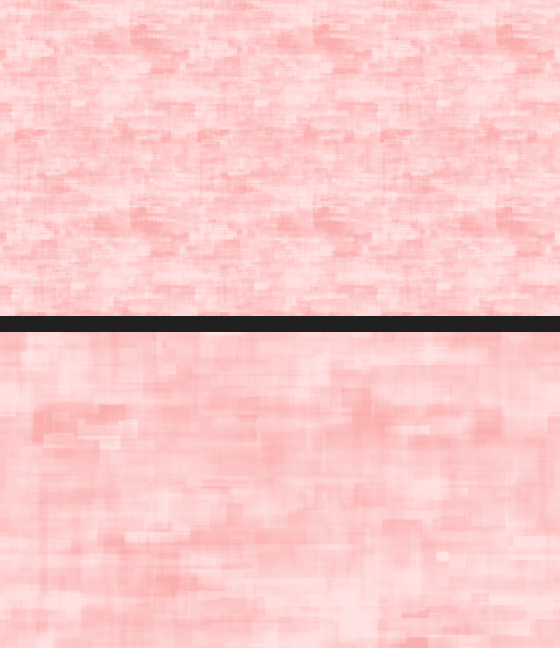
Top: the whole. Bottom: its middle third, enlarged.
This pattern is drawn by a Shadertoy shader. Its source:

```glsl
const float TILE_HEIGHT = 0.5787;   // side of the square tile, in canvas heights
const vec3 PALE = vec3(1.0, 0.87, 0.87);
const vec3 ROSE = vec3(0.985, 0.69, 0.69);

vec3 hash3(vec2 id, float seed) {
    vec3 p = fract(vec3(id.xyx + seed * 7.31) * vec3(0.1031, 0.1030, 0.0973));
    p += dot(p, p.yxz + 33.33);
    return fract((p.xxy + p.yzz) * p.zyx);
}

float cornerSlope(vec2 id, vec2 offset, vec2 period, float seed) {
    float angle = 6.2832 * hash3(mod(id, period), seed).x;
    return dot(vec2(cos(angle), sin(angle)), offset);
}

// Gradient noise that wraps over the given period
float gradientNoise(vec2 uv, vec2 period, float seed) {
    vec2 p = uv * period;
    vec2 id = floor(p);
    vec2 f = p - id;
    vec2 s = f * f * f * (f * (f * 6.0 - 15.0) + 10.0);
    vec2 e = vec2(1.0, 0.0);
    float low = mix(cornerSlope(id, f, period, seed),
                    cornerSlope(id + e.xy, f - e.xy, period, seed), s.x);
    float high = mix(cornerSlope(id + e.yx, f - e.yx, period, seed),
                     cornerSlope(id + e.xx, f - e.xx, period, seed), s.x);
    return mix(low, high, s.y);
}

// Coverage of a rectangle with feathered sides
float boxCoverage(vec2 offset, vec2 halfSize, vec2 feather) {
    vec2 c = 1.0 - smoothstep(-feather, feather, abs(offset) - halfSize);
    return c.x * c.y;
}

// Overlapping translucent rectangles scattered over a wrapping grid
float patches(vec2 uv, vec2 grid, float seed, float feather) {
    vec2 p = uv * grid;
    vec2 cell = floor(p);
    float sum = 0.0;
    for (int j = -1; j <= 1; j++) {
        for (int i = -1; i <= 1; i++) {
            vec2 id = cell + vec2(i, j);
            vec3 place = hash3(mod(id, grid), seed);
            vec3 shape = hash3(mod(id, grid), seed + 5.0);
            vec2 halfSize = mix(vec2(0.2), vec2(0.85), shape.xy);
            float cover = boxCoverage(p - id - place.xy, halfSize, feather * grid);
            sum += (place.z - 0.5) * cover;
        }
    }
    return sum;
}

// Larger strokes: centre and half size in tile units, paired with a strength
float accents(vec2 uv, float feather) {
    const vec4 strokes[8] = vec4[8](
        vec4(0.50, 0.25, 0.50, 0.040), vec4(0.81, 0.43, 0.20, 0.110),
        vec4(0.91, 0.75, 0.03, 0.035), vec4(0.62, 0.74, 0.14, 0.030),
        vec4(0.10, 0.95, 0.008, 0.10), vec4(0.23, 0.59, 0.008, 0.07),
        vec4(0.89, 0.39, 0.07, 0.014), vec4(0.828, 0.985, 0.01, 0.008));
    const float strengths[8] = float[8](0.22, -0.20, 0.35, 0.22, 0.28, 0.25, 0.35, -0.8);
    float sum = 0.0;
    for (int k = 0; k < 8; k++) {
        vec2 offset = fract(uv - strokes[k].xy + 0.5) - 0.5;
        vec2 soft = feather + 0.3 * strokes[k].zw;
        sum += strengths[k] * boxCoverage(offset, strokes[k].zw, soft);
    }
    return sum;
}

float washTone(vec2 uv, float feather) {
    // Blocks shift the cloudy wash so that it breaks along straight edges
    float blocks = patches(uv, vec2(7.0, 13.0), 1.0, feather);
    float dabs = patches(uv, vec2(14.0, 30.0), 2.0, feather);
    vec2 shifted = uv + 0.10 * vec2(blocks, dabs);
    float tone = 0.38;
    tone += 0.55 * gradientNoise(shifted, vec2(4.0, 7.0), 3.0);
    tone += 0.25 * gradientNoise(shifted, vec2(9.0, 18.0), 4.0);
    tone += 0.32 * blocks + 0.30 * dabs;

    // Fine weave: small dabs, upright strips and level streaks
    tone += 0.18 * patches(uv, vec2(26.0, 46.0), 6.0, feather);
    tone += 0.22 * patches(uv, vec2(42.0, 12.0), 7.0, feather);
    tone += 0.28 * patches(uv, vec2(6.0, 58.0), 8.0, feather);
    return tone + accents(uv, feather);
}

void mainImage(out vec4 fragColor, in vec2 fragCoord) {
    // Tiles are laid from the upper left corner
    float tileSide = TILE_HEIGHT * iResolution.y;
    vec2 uv = fract(vec2(fragCoord.x, iResolution.y - fragCoord.y) / tileSide);
    float feather = max(0.002, 0.7 / tileSide);

    float tone = clamp(washTone(uv, feather), -0.4, 1.0);
    tone = tone < 0.0 ? 0.35 * tone : tone;
    fragColor = vec4(min(mix(PALE, ROSE, tone), 1.0), 1.0);
}
```
